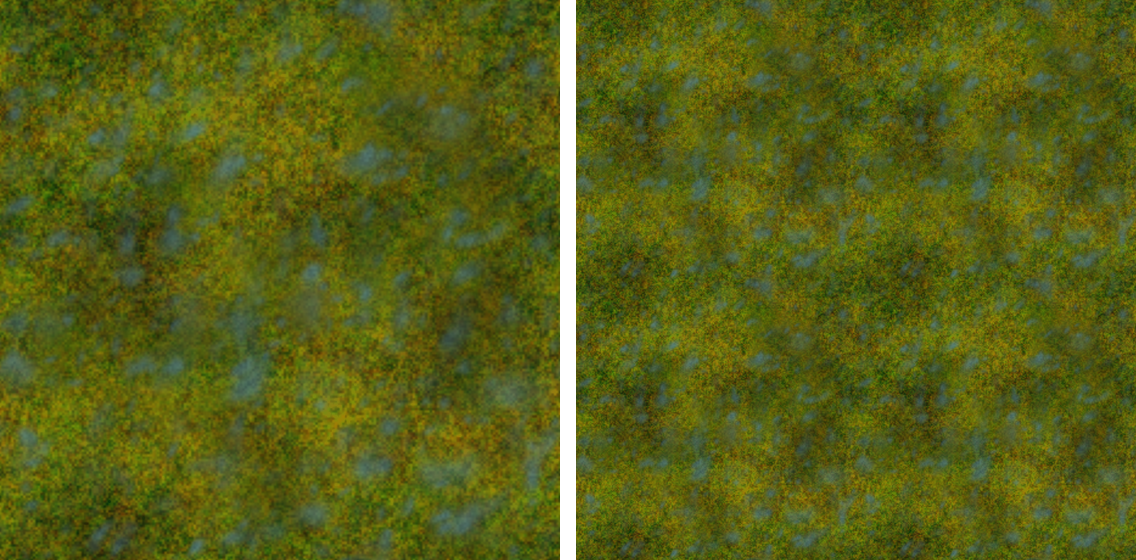
Left: one tile. Right: repeated 2 by 2.
Write a Shadertoy shader that draws this texture.

```glsl
// Mossy ground: grainy olive and ochre growth with soft blue-grey lichen spots.
// Wrapping value noise gives the tone, speckle and haze; three layers of
// jittered, slanted ellipses give the spots. Every lattice repeats on the canvas.

float hash(vec2 cell, float seed) {
    uvec3 v = uvec3(ivec3(vec3(cell, seed)));
    uint h = v.x * 1597334677u ^ v.y * 3812015801u ^ v.z * 2798796415u;
    h = (h ^ (h >> 16)) * 2146121005u;
    h = (h ^ (h >> 15)) * 2221713035u;
    h ^= h >> 16;
    return float(h >> 8) / 16777216.0;
}

// Value noise repeating after a whole number of cells
float noise(vec2 uv, float period, float seed) {
    vec2 p = uv * period;
    vec2 cell = floor(p), f = fract(p);
    f = f * f * (3.0 - 2.0 * f);
    vec2 lo = mod(cell, period), hi = mod(cell + 1.0, period);
    return mix(mix(hash(lo, seed), hash(vec2(hi.x, lo.y), seed), f.x),
               mix(hash(vec2(lo.x, hi.y), seed), hash(hi, seed), f.x), f.y);
}

float fbm(vec2 uv, float period, float gain, float seed) {
    float sum = 0.0, weight = 1.0, total = 0.0;
    for (int i = 0; i < 4; i++) {
        sum += weight * noise(uv, period, seed + float(i));
        total += weight;
        weight *= gain;
        period *= 2.0;
    }
    return sum / total;
}

// Soft ellipses leaning up to the right, one per jittered cell
float spots(vec2 uv, float period, float seed) {
    vec2 p = uv * period, base = floor(p);
    float clear = 1.0;
    for (int y = -1; y <= 1; y++) {
        for (int x = -1; x <= 1; x++) {
            vec2 cell = base + vec2(x, y);
            vec2 id = mod(cell, period);
            vec2 jitter = 0.2 + 0.6 * vec2(hash(id, seed), hash(id, seed + 1.0));
            vec2 d = p - cell - jitter;
            float angle = 0.85 + 1.3 * (hash(id, seed + 2.0) - 0.5);
            vec2 axis = vec2(cos(angle), sin(angle));
            vec2 radius = vec2(mix(0.45, 0.9, hash(id, seed + 3.0)),
                               mix(0.32, 0.52, hash(id, seed + 4.0)));
            d = vec2(dot(d, axis), dot(d, vec2(-axis.y, axis.x))) / radius;
            float strength = pow(hash(id, seed + 5.0), 1.7);
            clear *= 1.0 - 0.8 * strength * (1.0 - smoothstep(0.0, 1.0, length(d)));
        }
    }
    return 1.0 - clear;
}

void mainImage(out vec4 fragColor, in vec2 fragCoord) {
    vec2 uv = fragCoord / iResolution.xy;

    // Lichen spots with slightly ragged outlines
    vec2 warp = vec2(fbm(uv, 24.0, 0.6, 10.0), fbm(uv, 24.0, 0.6, 20.0)) - 0.5;
    vec2 ragged = uv + 0.022 * warp;
    float lichen = 1.0 - (1.0 - 0.8 * spots(ragged, 8.0, 30.0))
                       * (1.0 - 0.8 * spots(ragged, 15.0, 40.0))
                       * (1.0 - 0.65 * spots(ragged, 27.0, 50.0));

    // Broad light and dark patches, and haze that mutes the speckle
    float broad = fbm(uv, 5.0, 0.65, 60.0) - 0.5;
    float haze = smoothstep(0.4, 0.75, fbm(uv, 6.0, 0.6, 70.0));
    float grain = (noise(uv, 72.0, 80.0) + noise(uv, 130.0, 81.0)
                 + 1.3 * noise(uv, 230.0, 82.0)) / 3.3 - 0.5;
    float crisp = (1.0 - 0.5 * haze) * (1.0 - 0.65 * lichen);

    // Olive to ochre growth with rusty and green flecks
    float tone = 0.5 + 1.4 * broad + 1.7 * grain * crisp;
    vec3 color = mix(vec3(0.19, 0.22, 0.025), vec3(0.49, 0.485, 0.03), clamp(tone, -0.2, 1.2));
    float hue = 0.6 * noise(uv, 160.0, 90.0) + 0.4 * noise(uv, 60.0, 91.0) - 0.5;
    color += hue * crisp * vec3(0.22, -0.10, -0.02);
    color += 0.12 * (fbm(uv, 9.0, 0.6, 95.0) - 0.5) * vec3(1.0, -0.4, 0.0);

    // Blue-grey film, paler where it is thick
    vec3 film = mix(vec3(0.23, 0.32, 0.22), vec3(0.26, 0.40, 0.44), smoothstep(0.05, 0.65, lichen));
    film *= 1.0 + 0.7 * broad + 0.35 * grain;
    color = mix(color, film, min(1.15 * lichen, 0.92));

    fragColor = vec4(clamp(color, 0.0, 1.0), 1.0);
}
```
